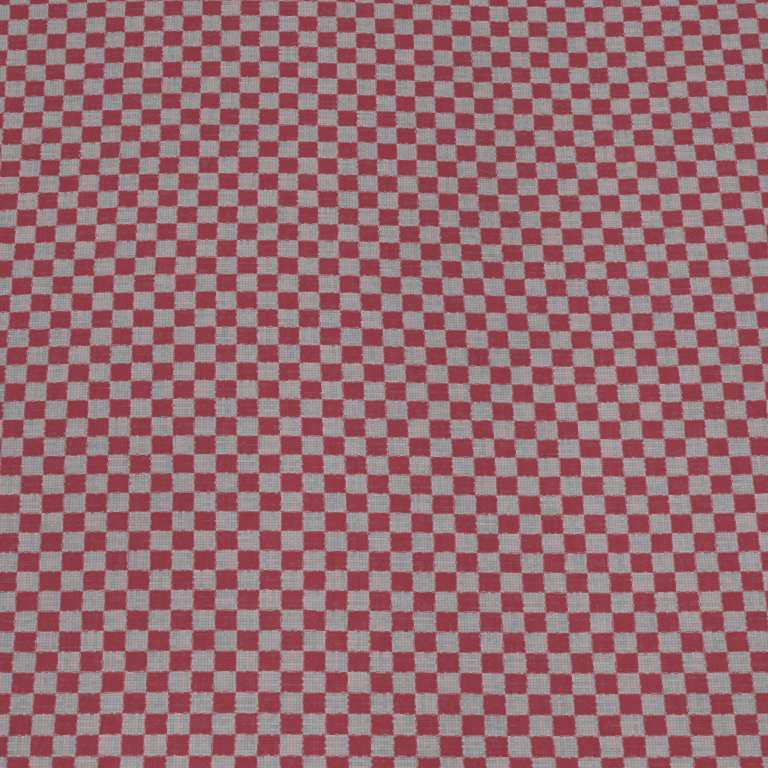
Give the GLSL for this pattern, as a Shadertoy shader.

```glsl
// Woven red and grey checkered cloth, receding slightly toward the top
#define CELL vec2(0.0249, 0.01948)  // cell size at the top edge
#define SPREAD 0.2                  // growth of cells from top to bottom
#define AXIS_X 0.34                 // column that runs straight up
#define PHASE vec2(0.13, -0.25)     // grid offset in cells
#define THREADS 7.0                 // threads per cell
#define FRAY 0.08                   // raggedness of cell borders
#define SEAM 0.035                  // pale line along cell borders
#define RED vec3(0.57, 0.235, 0.285)
#define DULL_RED vec3(0.53, 0.28, 0.32)
#define GREY vec3(0.615, 0.608, 0.608)
#define PINK_GREY vec3(0.66, 0.56, 0.57)

float hash(vec2 p) {
    return fract(sin(dot(p, vec2(127.1, 311.7))) * 43758.5453);
}

float noise(vec2 p) {
    vec2 i = floor(p), f = fract(p);
    f = f * f * (3.0 - 2.0 * f);
    return mix(mix(hash(i), hash(i + vec2(1, 0)), f.x),
               mix(hash(i + vec2(0, 1)), hash(i + vec2(1, 1)), f.x), f.y);
}

// Gentle folds of the cloth, strongest in the far half
vec2 foldOffset(vec2 p) {
    float far = 1.0 - 0.75 * p.y;
    return vec2(0.0016 * sin(9.0 * p.y + 4.0 * p.x),
                0.0045 * far * sin(7.0 * p.x - 3.6));
}

// Perspective map from canvas (y down) to cell coordinates
vec2 clothCoords(vec2 p) {
    p -= foldOffset(p);
    float scale = 1.0 + SPREAD * p.y;
    return vec2((p.x - AXIS_X) / (CELL.x * scale),
                p.y / (CELL.y * scale)) + PHASE;
}

vec2 borderDistance(vec2 c) {
    return 0.5 - abs(fract(c) - 0.5);
}

void mainImage(out vec4 fragColor, in vec2 fragCoord) {
    vec2 p = fragCoord / iResolution.xy;
    p.y = 1.0 - p.y;
    vec2 cloth = clothCoords(p);
    vec2 pixel = fwidth(cloth);

    // Threads: each strand and each crossing varies a little
    vec2 strand = cloth * THREADS;
    vec2 id = floor(strand);
    float warp = hash(vec2(id.x, floor(cloth.y)));
    float weft = hash(vec2(floor(cloth.x), id.y + 57.0));
    float crossing = hash(id + 13.0);

    // Checker with frayed, smoothed borders
    vec2 frayed = cloth + FRAY * (vec2(weft, warp) - 0.5);
    vec2 edge = borderDistance(frayed);
    vec2 soft = 0.02 + 0.75 * pixel;
    vec2 side = (1.0 - 2.0 * mod(floor(frayed), 2.0)) * clamp(edge / soft, 0.0, 1.0);
    float pale = 0.5 + 0.5 * side.x * side.y;

    // Dyed and undyed yarn
    vec3 red = mix(RED, DULL_RED, smoothstep(0.55, 0.95, 0.5 * (weft + crossing)));
    vec3 grey = mix(GREY, PINK_GREY, smoothstep(0.5, 0.95, 0.5 * (warp + crossing)));
    vec3 color = mix(red, grey, pale);

    // Weave relief, faded where threads get finer than the pixels
    vec2 fade = 1.0 - smoothstep(0.35, 0.8, pixel * THREADS);
    vec2 gap = fade * (0.5 + 0.5 * cos(6.28318 * strand));
    float relief = 0.09 * (0.5 - max(gap.x, gap.y)) * dot(fade, vec2(0.5));
    float grain = 0.05 * (warp + weft - 1.0) + 0.07 * (crossing - 0.5);
    color *= 1.0 + (relief + grain) * mix(0.6, 1.2, pale);

    // Pale border lines
    vec2 line = 1.0 - smoothstep(vec2(0.0), 0.03 + pixel, borderDistance(cloth));
    color += SEAM * max(line.x, line.y);

    // Broad uneven light across the folds
    color *= 0.96 + 0.06 * noise(p * vec2(5.0, 3.0)) + 0.02 * p.y;
    fragColor = vec4(color, 1.0);
}
```
